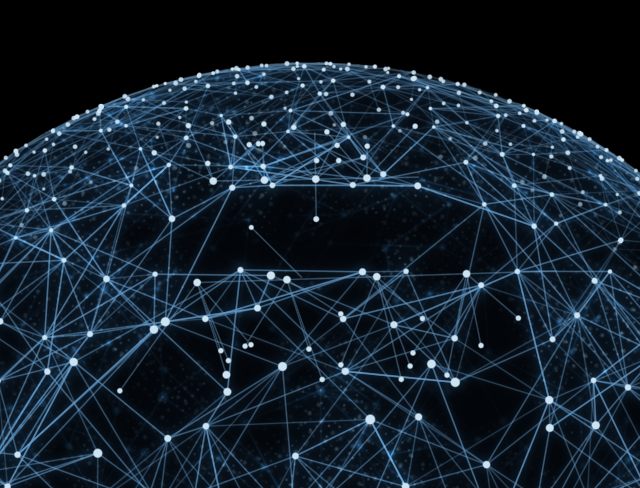
A Shadertoy shader for this background:

```glsl
const vec2 DOME_CENTER = vec2(0.640, -0.242);
const float DOME_RADIUS = 1.113;
const float HALF_PI = 1.5708;
const float THREAD_WIDTH = 0.0011;
const vec3 NIGHT = vec3(0.008, 0.017, 0.032);
const vec3 HAZE = vec3(0.05, 0.12, 0.18);
const vec3 THREAD = vec3(0.34, 0.48, 0.59);
const vec3 SPARK = vec3(0.80, 0.89, 0.95);

vec2 hash2(vec2 p) {
    vec3 h = fract(p.xyx * vec3(0.1031, 0.1030, 0.0973));
    h += dot(h, h.yzx + 33.33);
    return fract((h.xx + h.yz) * h.zy);
}

float noise(vec2 p) {
    vec2 i = floor(p), f = fract(p);
    f = f * f * (3.0 - 2.0 * f);
    float low = mix(hash2(i).x, hash2(i + vec2(1, 0)).x, f.x);
    float high = mix(hash2(i + vec2(0, 1)).x, hash2(i + 1.0).x, f.x);
    return mix(low, high, f.y);
}

float segmentDistance(vec2 p, vec2 a, vec2 b) {
    vec2 ab = b - a;
    float t = clamp(dot(p - a, ab) / (dot(ab, ab) + 1e-6), 0.0, 1.0);
    return length(p - a - ab * t);
}

float disc(float d, float radius, float blur) {
    return 1.0 - smoothstep(radius - blur, radius + blur, d);
}

// Moves a point vertically onto the border of a rounded gap
vec2 clearGap(vec2 p, vec2 center, vec2 size) {
    vec2 e = (p - center) / size;
    float top = sqrt(sqrt(max(1.0 - e.x * e.x * e.x * e.x, 0.0)));
    if (abs(e.y) < top) p.y = center.y + (e.y < 0.0 ? -top : top) * size.y;
    return p;
}

vec2 clearGaps(vec2 p) {
    p = clearGap(p, vec2(0.690, 0.532), vec2(0.310, 0.089));
    p = clearGap(p, vec2(0.340, 0.215), vec2(0.090, 0.110));
    p = clearGap(p, vec2(0.836, 0.710), vec2(0.075, 0.032));
    return clearGap(p, vec2(1.080, 0.345), vec2(0.060, 0.050));
}

// Unrolls the dome into a flat plane, and rolls it back
vec2 unrollDome(vec2 p) {
    vec2 q = (p - DOME_CENTER) / DOME_RADIUS;
    float r = max(length(q), 1e-4);
    return q / r * asin(min(r, 1.0));
}

vec2 rollDome(vec2 w) {
    float r = max(length(w), 1e-4);
    return DOME_CENTER + DOME_RADIUS * w / r * sin(min(r, HALF_PI));
}

vec2 nodePlane(vec2 cell, float size, float seed) {
    return (cell + 0.1 + 0.8 * hash2(cell + seed)) * size;
}

vec2 nodePosition(vec2 cell, float size, float seed, bool gaps) {
    vec2 p = rollDome(nodePlane(cell, size, seed));
    return gaps ? clearGaps(p) : p;
}

// Returns thread, node and soft glow amounts
vec3 network(vec2 p, float size, float seed, int links, bool gaps, float blur) {
    vec3 sum = vec3(0.0);
    vec2 home = floor(unrollDome(p) / size);
    for (int y = -3; y <= 3; y++)
    for (int x = -3; x <= 3; x++) {
        vec2 cell = home + vec2(x, y);
        float tilt = length(nodePlane(cell, size, seed));
        if (tilt > HALF_PI + 0.04) continue;
        vec2 a = nodePosition(cell, size, seed, gaps);
        float radius = mix(0.0095, 0.0046, smoothstep(0.4, 1.2, tilt));
        radius *= 0.7 + 0.4 * hash2(cell + seed + 7.0).x;
        sum.y = max(sum.y, disc(length(p - a), radius, blur));
        for (int k = 0; k < links; k++) {
            vec2 pick = hash2(cell + seed + 19.0 * float(k + 1));
            vec2 b = nodePosition(cell + floor(pick * 5.0) - 2.0, size, seed, gaps);
            vec2 middle = 0.5 * (a + b);
            if (gaps && distance(middle, clearGaps(middle)) > 0.025) continue;
            float d = segmentDistance(p, a, b);
            float strength = 0.35 + 0.65 * fract(pick.x * 17.0 + pick.y * 5.0);
            sum.x += strength * disc(d, THREAD_WIDTH, blur);
            sum.z += strength * exp(-d / 0.008);
        }
    }
    return sum;
}

// A thread with a node at its first end
vec2 strand(vec2 p, vec2 tip, vec2 root, float radius, float blur) {
    return vec2(0.8 * disc(segmentDistance(p, tip, root), THREAD_WIDTH, blur),
                disc(length(p - tip), radius, blur));
}

// A row of joined nodes, each with a fan of threads to one side
vec2 fanRow(vec2 p, vec2 start, vec2 advance, float reach, float blur) {
    vec2 sum = vec2(0.0);
    for (int i = 0; i < 4; i++) {
        vec2 node = start + advance * float(i);
        sum = max(sum, strand(p, node, node + advance, 0.0078, blur));
        for (int k = 0; k < 4; k++) {
            vec2 h = hash2(vec2(i, k) + start * 40.0);
            vec2 end = node + vec2(0.32 * (h.x - 0.5), reach * (0.4 + h.y));
            sum = max(sum, strand(p, end, node, 0.0055, blur));
        }
    }
    return sum;
}

float dust(vec2 p, float size) {
    p = mat2(0.8, 0.6, -0.6, 0.8) * p / size;
    vec2 h = hash2(floor(p) + 53.0);
    return h.x * (1.0 - smoothstep(0.0, 0.27, length(fract(p) - 0.28 - 0.44 * h.yx)));
}

void mainImage(out vec4 fragColor, in vec2 fragCoord) {
    vec2 p = fragCoord / iResolution.y;
    float blur = max(1.0 / iResolution.y, 0.0019);
    float rim = length(p - DOME_CENTER) / DOME_RADIUS;
    vec3 color = vec3(0.0);
    if (rim < 1.02) {
        float inside = 1.0 - smoothstep(0.985, 1.004, rim);
        float cloud = smoothstep(0.2, 0.8, noise(p * 6.0 + 3.0) * 0.6 + noise(p * 17.0) * 0.4);

        // Dim far side: dust and blurred threads
        vec3 far = network(p, 0.11, 91.0, 2, false, 0.0035);
        float specks = dust(p, 0.027) + dust(p.yx + 0.37, 0.017);
        color = (NIGHT + HAZE * 0.22 * cloud) * inside;
        color += HAZE * (0.8 * far.x + 0.9 * far.y + 0.12 * far.z) * (0.2 + 0.8 * cloud) * inside;
        color += vec3(0.18, 0.22, 0.24) * specks * cloud * inside;

        // Bright near side, with a finer and fainter mesh toward the rim
        vec3 near = network(p, 0.125, 11.0, 5, true, blur);
        float edge = smoothstep(0.80, 0.95, rim);
        near.xz *= mix(1.15, 0.5, edge);
        if (edge > 0.0) near += vec3(0.35, 0.9, 0.3) * edge * network(p, 0.085, 37.0, 2, false, blur);
        vec2 rows = fanRow(p, vec2(0.437, 0.629), vec2(0.105, 0.002), 0.09, blur);
        rows = max(rows, fanRow(p, vec2(0.404, 0.421), vec2(0.184, 0.006), -0.16, blur));
        rows = max(rows, strand(p, vec2(0.648, 0.551), vec2(0.645, 0.727), 0.006, blur));
        rows = max(rows, strand(p, vec2(0.515, 0.534), vec2(0.618, 0.432), 0.005, blur));
        rows = max(rows, strand(p, vec2(0.464, 0.232), vec2(0.404, 0.421), 0.008, blur));
        color += HAZE * 0.9 * (1.0 - exp(-0.5 * near.z)) * inside;
        color += THREAD * (1.0 - exp(-1.1 * (near.x + rows.x)));
        color = mix(color, SPARK, clamp(max(near.y, rows.y), 0.0, 1.0));
    }
    fragColor = vec4(min(color, 1.0), 1.0);
}
```
